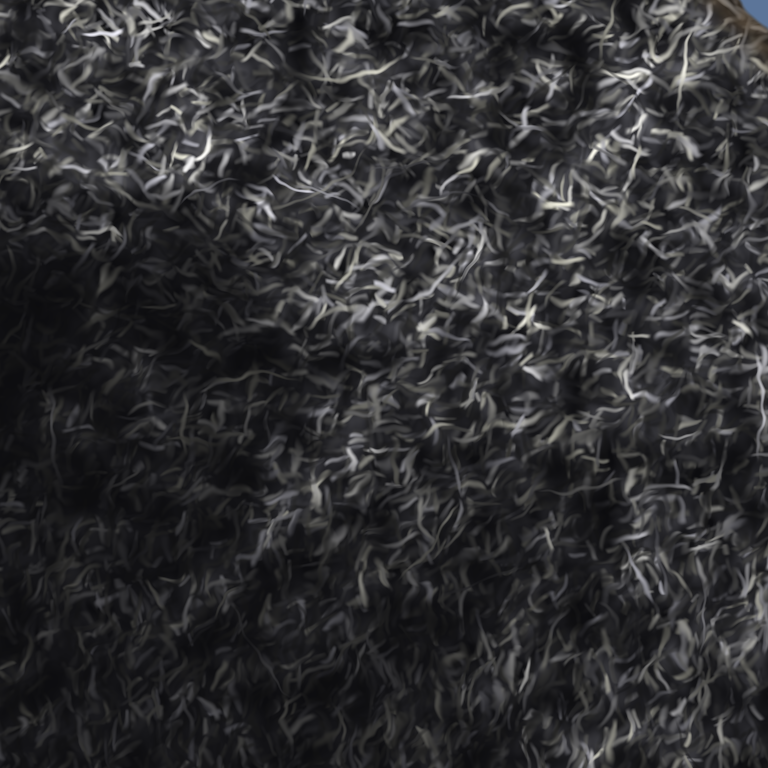
A WebGL 1 fragment shader for this texture:

```glsl
precision highp float;
// Shaggy hillside of tangled pale fibres over deep shadow, with a sliver of sky.
uniform vec2 u_resolution;

#define LAYERS 9
#define COARSE_CELLS 23.0
#define FINE_CELLS 40.0
#define LONG_CELLS 9.0
#define FIBRE_WIDTH 0.0060
#define LONG_WIDTH 0.0044
#define BRIGHTNESS 0.70
#define SHADOW_TONE 0.045
#define WARP 0.011
#define COOL vec3(0.98, 0.98, 1.03)
#define WARM vec3(1.03, 1.02, 0.92)
#define SKY vec3(0.36, 0.46, 0.60)

vec3 hash3(vec2 p) {
  vec3 q = fract(vec3(p.xyx) * vec3(0.1031, 0.1030, 0.0973));
  q += dot(q, q.yxz + 33.33);
  return fract((q.xxy + q.yzz) * q.zyx);
}

float gradientDot(vec2 cell, vec2 offset) {
  float angle = 6.2832 * hash3(cell + 71.0).x;
  return dot(vec2(cos(angle), sin(angle)), offset);
}

// Gradient noise, roughly -0.7 to 0.7
float noise(vec2 p) {
  vec2 i = floor(p), f = fract(p);
  vec2 u = f * f * f * (f * (f * 6.0 - 15.0) + 10.0);
  vec2 e = vec2(1.0, 0.0);
  return mix(mix(gradientDot(i, f), gradientDot(i + e, f - e), u.x),
             mix(gradientDot(i + e.yx, f - e.yx), gradientDot(i + 1.0, f - 1.0), u.x), u.y);
}

// Light falls on the upper right slope; the left hollow and the foot stay dark
float lightOnSlope(vec2 p) {
  float patches = 0.30 * noise(p * 4.0 + 3.0) + 0.20 * noise(p * 11.0);
  float slope = smoothstep(-0.36, 0.28, p.y - 0.72 + 0.5 * p.x + patches);
  float tuft = 1.0 - smoothstep(0.04, 0.22, length(p - vec2(0.82, 0.08)) + 0.3 * patches);
  float hollow = smoothstep(0.08, 0.32, length((p - vec2(0.06, 0.58)) * vec2(0.8, 1.3)) + 0.4 * patches);
  return mix(0.26, 1.0, max(slope, 0.8 * tuft)) * mix(0.2, 1.0, hollow);
}

// Fibres lie flat and mixed at the top, and stand more upright at the foot
float fibreAngle(vec2 p, float random) {
  float lean = mix(1.25, 0.25, smoothstep(0.1, 0.75, p.y));
  return lean + (random - 0.5) * mix(1.7, 2.9, p.y);
}

// Paints one soft bent fibre per grid cell over the colour below
vec3 paintFibres(vec3 below, vec2 p, float cells, float width, float share,
                 float light, float seed) {
  vec2 shift = hash3(vec2(seed, seed * 3.0 + 5.0)).xy * 9.0;
  vec2 q = p * cells + shift;
  vec2 home = floor(q);
  vec3 color = below;
  for (int y = -1; y <= 1; y++) {
    for (int x = -1; x <= 1; x++) {
      vec2 cell = home + vec2(float(x), float(y));
      vec3 place = hash3(cell + seed * 17.3);
      vec3 look = hash3(cell + seed * 31.7 + 143.0);
      vec3 form = hash3(cell + seed * 23.9 + 291.0);
      vec2 center = cell + place.xy;
      float angle = fibreAngle((center - shift) / cells, place.z);
      vec2 axis = vec2(cos(angle), sin(angle));
      vec2 d = q - center;
      vec2 local = vec2(dot(d, axis), dot(d, vec2(-axis.y, axis.x)));

      float along = local.x / mix(0.35, 0.76, form.x);
      float bend = (form.y - 0.5) * 0.7;
      float slope = 2.0 * bend * local.x;
      float across = abs(local.y - bend * local.x * local.x) / sqrt(1.0 + slope * slope);
      float taper = max(1.0 - along * along, 0.0);
      float radius = width * cells * mix(0.7, 1.15, form.z) * mix(0.75, 1.0, taper);
      float profile = max(1.0 - across * across / (radius * radius), 0.0);
      float opacity = mix(0.35, 0.95, look.x) * step(look.z, share);
      float cover = profile * profile * smoothstep(0.0, 0.7, taper) * opacity;

      float tone = SHADOW_TONE + light * (0.04 + BRIGHTNESS * pow(look.x, 1.9));
      color = mix(color, tone * mix(COOL, WARM, look.y), cover);
    }
  }
  return color;
}

void main() {
  vec2 p = gl_FragCoord.xy / u_resolution;
  float light = lightOnSlope(p);

  // Kinks for the fibres, and clumps of uneven light along them
  vec2 kink = vec2(noise(p * 24.0), noise(p * 24.0 + 40.0));
  vec2 curl = vec2(noise(p * 58.0 + 7.0), noise(p * 58.0 + 90.0));
  vec2 warped = p + WARP * (kink + 0.3 * curl);
  float clumps = 0.8 * noise(p * 7.0 + 5.0) + 1.1 * noise(p * 14.0) + 0.8 * noise(p * 27.0 + 9.0);
  float flecked = light * clamp(1.0 + clumps, 0.12, 1.7);

  // Shadowed undergrowth
  float murk = 0.5 + 0.6 * noise(p * vec2(50.0, 36.0)) + 0.7 * noise(p * 17.0);
  vec3 color = COOL * (SHADOW_TONE + 0.20 * clamp(murk, 0.0, 1.0) * flecked);

  // Short fibres from back to front, then a few long stray ones
  for (int i = 0; i < LAYERS; i++) {
    float depth = float(i) / float(LAYERS - 1);
    float cells = mix(FINE_CELLS, COARSE_CELLS, depth);
    color = paintFibres(color, warped, cells, FIBRE_WIDTH, 0.9,
                        flecked * mix(0.75, 1.05, depth), float(i) + 1.0);
  }
  color = paintFibres(color, warped, LONG_CELLS, LONG_WIDTH, 0.4, flecked, 21.0);
  color = paintFibres(color, warped, LONG_CELLS * 1.4, LONG_WIDTH, 0.4, flecked, 27.0);

  // Cool haze lifts the shadows; the brightest tips are held back
  color = color / (0.93 + 0.22 * color) + vec3(0.0, 0.0, 0.008);

  // Brown crest and the sky behind it in the upper right corner only
  float crest = p.x + p.y - 1.962 + 0.012 * noise(p * 30.0);
  vec3 earth = vec3(0.25, 0.20, 0.14) * (0.8 + 0.6 * noise(p * 50.0)) + 0.2 * color;
  color = mix(color, earth, 0.75 * smoothstep(-0.08, -0.02, crest));
  color = mix(color, SKY, smoothstep(-0.004, 0.005, crest));

  gl_FragColor = vec4(clamp(color, 0.0, 1.0), 1.0);
}
```
